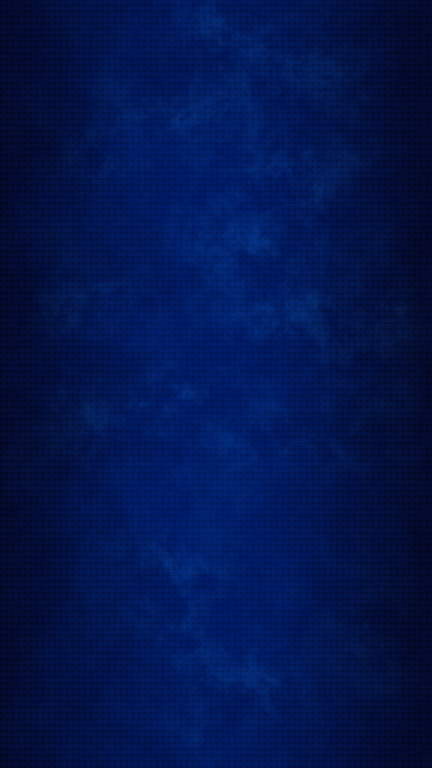
This background is drawn by a WebGL 1 fragment shader. Its source:

```glsl
precision highp float;
// Deep blue smoky backdrop: a bright vertical column fading to dark sides,
// mottled clouds from domain-warped gradient noise gathered around soft glows,
// and a fine mesh of dark dots and faint lines, clearest in the shadows.

uniform vec2 u_resolution;

const float GRID_COLUMNS = 72.0;
const vec3 EDGE_NAVY = vec3(0.014, 0.030, 0.158);
const vec3 CORE_BLUE = vec3(0.0, 0.100, 0.385);
const vec3 SMOKE_BLUE = vec3(0.028, 0.120, 0.145);

// Pseudo-random gradient direction for a lattice point
vec2 gradientAt(vec2 cell) {
  vec3 h = fract(cell.xyx * vec3(0.1031, 0.1030, 0.0973));
  h += dot(h, h.yzx + 33.33);
  float angle = 6.28318 * fract((h.x + h.y) * h.z);
  return vec2(cos(angle), sin(angle));
}

// Gradient noise, roughly -0.7 to 0.7
float gradientNoise(vec2 p) {
  vec2 i = floor(p);
  vec2 f = p - i;
  vec2 u = f * f * f * (f * (f * 6.0 - 15.0) + 10.0);
  float a = dot(gradientAt(i), f);
  float b = dot(gradientAt(i + vec2(1.0, 0.0)), f - vec2(1.0, 0.0));
  float c = dot(gradientAt(i + vec2(0.0, 1.0)), f - vec2(0.0, 1.0));
  float d = dot(gradientAt(i + vec2(1.0, 1.0)), f - vec2(1.0, 1.0));
  return mix(mix(a, b, u.x), mix(c, d, u.x), u.y);
}

// Layered noise with rotated octaves; higher roughness keeps more fine detail
float fbm(vec2 p, float roughness) {
  float sum = 0.0;
  float gain = 0.5;
  for (int octave = 0; octave < 6; octave++) {
    sum += gain * gradientNoise(p);
    p = mat2(1.6, 1.2, -1.2, 1.6) * p + 17.3;
    gain *= roughness;
  }
  return sum;
}

// Soft elliptical glow
float glow(vec2 uv, vec2 center, vec2 radius) {
  vec2 d = (uv - center) / radius;
  return exp(-dot(d, d));
}

// Broad regions where the smoke is thickest
float smokeRegions(vec2 uv) {
  float top = glow(uv, vec2(0.50, 0.95), vec2(0.13, 0.06))
            + glow(uv, vec2(0.42, 0.865), vec2(0.13, 0.03))
            + glow(uv, vec2(0.74, 0.90), vec2(0.13, 0.06))
            + glow(uv, vec2(0.65, 0.78), vec2(0.16, 0.05));
  float middle = glow(uv, vec2(0.57, 0.68), vec2(0.18, 0.05))
               + glow(uv, vec2(0.69, 0.59), vec2(0.18, 0.05))
               + glow(uv, vec2(0.45, 0.49), vec2(0.14, 0.035))
               + glow(uv, vec2(0.68, 0.42), vec2(0.20, 0.05));
  float sides = glow(uv, vec2(0.21, 0.80), vec2(0.12, 0.05))
              + glow(uv, vec2(0.18, 0.61), vec2(0.12, 0.05))
              + glow(uv, vec2(0.20, 0.44), vec2(0.14, 0.06))
              + glow(uv, vec2(0.88, 0.56), vec2(0.09, 0.08))
              + glow(uv, vec2(0.87, 0.19), vec2(0.08, 0.07));
  float base = glow(uv, vec2(0.39, 0.28), vec2(0.12, 0.04))
             + glow(uv, vec2(0.40, 0.19), vec2(0.12, 0.04))
             + glow(uv, vec2(0.54, 0.10), vec2(0.15, 0.05));
  return top + middle + sides + base;
}

// Brightness of the vertical column, dimmer toward the top and bottom
float columnLight(vec2 uv) {
  float across = abs(uv.x - 0.49) * 2.0;
  float ends = smoothstep(0.45, 1.05, abs(uv.y - 0.47) * 2.0);
  return (1.0 - smoothstep(0.10, 1.18, across)) * (1.0 - 0.18 * ends);
}

// Coverage of thin lines per axis, once per unit, softened by one pixel
vec2 gridLines(vec2 p, float pixel) {
  vec2 d = abs(fract(p + 0.375) - 0.5);
  return 1.0 - smoothstep(vec2(0.125 - 0.5 * pixel), vec2(0.125 + 0.5 * pixel), d);
}

void main() {
  vec2 uv = gl_FragCoord.xy / u_resolution;
  vec2 p = gl_FragCoord.xy / u_resolution.x;

  // Smoke: mottled clouds over broad regions, with finer flecks inside them
  vec2 warp = vec2(fbm(p * 4.0 + 4.1, 0.6), fbm(p * 4.0 + 21.7, 0.6));
  float clouds = fbm(p * 7.0 + warp * 0.6 + 8.0, 0.72);
  float flecks = fbm(p * 26.0 + warp + 3.0, 0.8);
  float regions = min(smokeRegions(uv + warp * vec2(0.18, 0.10)), 1.1);
  float density = smoothstep(-0.40, 0.55, clouds + 0.25 * flecks);
  float smoke = (0.22 + 0.85 * regions) * density * (1.0 + 0.6 * flecks);

  // Lit column, mottled by the broad noise
  float light = columnLight(uv + warp * 0.08);
  light = clamp(light * (1.0 + 0.22 * warp.x) + 0.11 * clouds, 0.0, 1.05);
  vec3 color = mix(EDGE_NAVY, CORE_BLUE, light);
  color += SMOKE_BLUE * smoke * (0.30 + 0.32 * light);

  // Mesh: dark crossings on faint lines, fading in smoke and strong light
  vec2 line = gridLines(p * GRID_COLUMNS, GRID_COLUMNS / u_resolution.x);
  float mesh = 0.06 * line.x + 0.10 * line.y + 0.22 * line.x * line.y;
  float shadow = mix(1.9, 0.85, light) * (1.0 - 0.3 * min(smoke, 1.0));
  color *= 1.05 - mesh * shadow;

  gl_FragColor = vec4(max(color, 0.0), 1.0);
}
```
